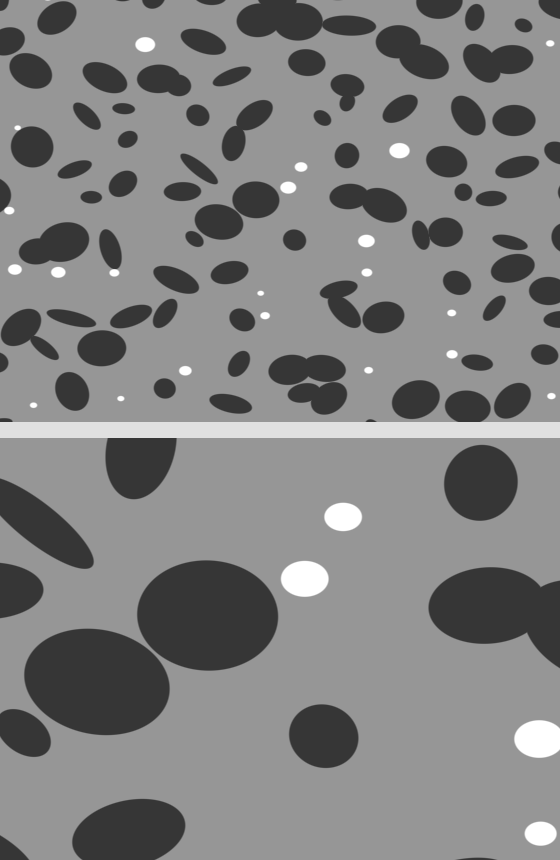
Top: the whole. Bottom: its middle third, enlarged.
Reproduce this pattern procedurally as a Shadertoy shader.

```glsl
// Dark ellipses of random size, stretch and tilt, with a few white dots, on flat grey.
// A jittered lattice holds one grain per cell, and each pixel gathers the grains of
// its 3x3 neighbourhood. Cells are relative to the canvas, so grains widen with it.

vec4 hash4(vec2 cell) {
    vec4 p = fract(cell.xyxy * vec4(0.1031, 0.1030, 0.0973, 0.1099));
    p += dot(p, p.wzxy + 33.33);
    return fract((p.xxyz + p.yzzw) * p.zywx);
}

// Approximate signed distance to an ellipse with semi-axes r
float ellipseDistance(vec2 p, vec2 r) {
    float k = length(p / r);
    return (k - 1.0) * k / (length(p / (r * r)) + 1e-4);
}

mat2 rotation(float angle) {
    float c = cos(angle), s = sin(angle);
    return mat2(c, s, -s, c);
}

void mainImage(out vec4 fragColor, in vec2 fragCoord) {
    const float cells = 10.25;
    vec2 uv = fragCoord / iResolution.xy;
    vec2 grid = uv * cells + 20.0;
    float edge = 0.8 / iResolution.y;

    float darkDistance = 1.0, whiteDistance = 1.0;

    for (int j = -1; j <= 1; j++) {
        // Each row slides sideways by its own amount to hide the lattice
        float row = floor(grid.y) + float(j);
        float slide = hash4(vec2(row, 71.0)).x;
        float column = floor(grid.x + slide);

        for (int i = -1; i <= 1; i++) {
            vec2 cell = vec2(column + float(i), row);
            vec4 place = hash4(cell);
            vec4 shape = hash4(cell + 137.0);

            vec2 center = cell + 0.5 + 0.76 * (place.xy - 0.5) - vec2(slide, 0.0);
            vec2 p = (grid - center) / cells;

            if (place.z < 0.19) {
                // White dot
                float radius = mix(0.005, 0.019, shape.x);
                whiteDistance = min(whiteDistance, length(p) - radius);
            } else {
                // Dark ellipse
                vec2 radii = mix(vec2(0.013), vec2(0.050), shape.xy);
                p = rotation(6.2832 * shape.z) * p;
                darkDistance = min(darkDistance, ellipseDistance(p, radii));
            }
        }
    }

    vec3 grey = vec3(0.59), charcoal = vec3(0.21), white = vec3(1.0);
    vec3 color = mix(charcoal, grey, smoothstep(-edge, edge, darkDistance));
    color = mix(white, color, smoothstep(-edge, edge, whiteDistance));
    fragColor = vec4(color, 1.0);
}
```
